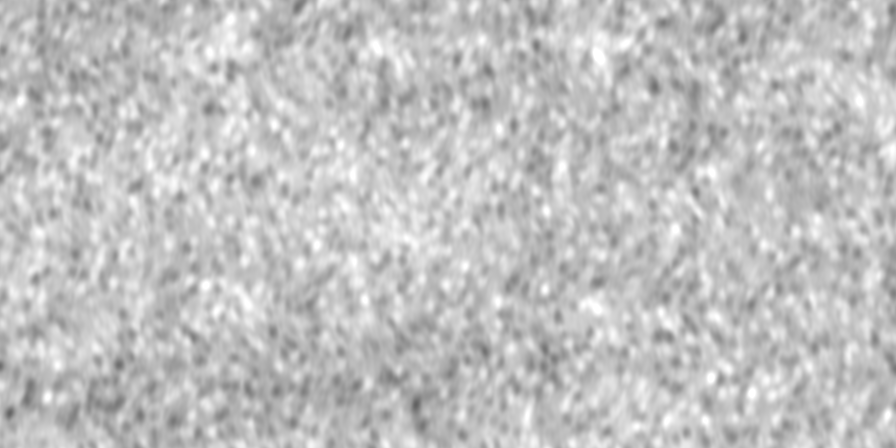
Reproduce this texture procedurally as a Shadertoy shader.

```glsl
// Soft grey mineral grain: layers of cellular noise, each a sum of smooth
// light and dark blobs scattered one per cell. Fine upright grains dominate,
// over broader clumps, cloudy mottling and faint horizontal streaks.

vec3 hash3(vec2 cell) {
    vec3 p = fract(cell.xyx * vec3(0.1031, 0.1030, 0.0973));
    p += dot(p, p.yxz + 33.33);
    return fract((p.xxy + p.yzz) * p.zyx);
}

// Signed blobs with a compact, smooth falloff; the average is zero
float blobNoise(vec2 p) {
    vec2 cell = floor(p);
    float sum = 0.0;
    for (int y = -1; y <= 1; y++) {
        for (int x = -1; x <= 1; x++) {
            vec2 neighbour = cell + vec2(x, y);
            vec3 rnd = hash3(neighbour + 200.0);
            vec2 offset = p - neighbour - rnd.xy;
            float falloff = max(0.0, 1.0 - dot(offset, offset));
            sum += (2.0 * rnd.z - 1.0) * falloff * falloff * falloff;
        }
    }
    return sum;
}

void mainImage(out vec4 fragColor, in vec2 fragCoord) {
    vec2 uv = fragCoord / iResolution.y;

    // Gentle bend so the cell grid does not line up
    vec2 p = uv + 0.006 * sin(uv.yx * vec2(23.0, 19.0) + vec2(0.5, 2.1));

    // Grains, from the sharpest layer to the broadest
    float grey = 0.75;
    grey += 0.175 * blobNoise(p * vec2(50.0, 37.0));
    grey += 0.085 * blobNoise(p * vec2(25.0, 19.0) + 71.3);
    grey += 0.030 * blobNoise(p * vec2(105.0, 52.0) + 17.7);
    grey += 0.050 * blobNoise(p * vec2(6.0, 5.0) + 33.1);

    // Horizontal streaks and a slightly brighter middle
    grey += 0.045 * blobNoise(uv * vec2(0.9, 22.0) + 58.4);
    grey += 0.015 * (sin(3.14159 * uv.y) - 0.64);

    fragColor = vec4(vec3(clamp(grey, 0.0, 1.0)), 1.0);
}
```
